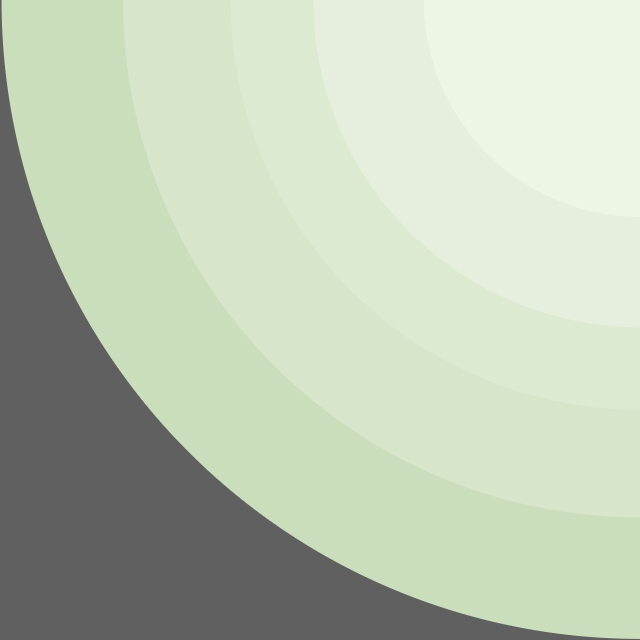
Reproduce this background procedurally as a Shadertoy shader.

```glsl
// Concentric pale green discs fanning out of the top right corner over flat grey.

const vec3 GREY       = vec3(0.376, 0.376, 0.376);
const vec3 SAGE       = vec3(0.796, 0.871, 0.733);
const vec3 SOFT_GREEN = vec3(0.843, 0.898, 0.792);
const vec3 PALE_GREEN = vec3(0.867, 0.918, 0.824);
const vec3 MIST       = vec3(0.902, 0.937, 0.867);
const vec3 CREAM      = vec3(0.929, 0.965, 0.898);

// Lays an antialiased disc over the base colour.
vec3 paintDisc(vec3 base, vec3 tint, float dist, float radius, float pixel) {
    float coverage = clamp(0.5 + (radius - dist) / pixel, 0.0, 1.0);
    return mix(base, tint, coverage);
}

void mainImage(out vec4 fragColor, in vec2 fragCoord) {
    vec2 uv = fragCoord / iResolution.xy;
    float pixel = 1.0 / min(iResolution.x, iResolution.y);
    vec2 center = vec2(1.0, 0.9993);
    float dist = length(uv - center);

    // Discs from the widest to the narrowest
    vec3 color = GREY;
    color = paintDisc(color, SAGE,       dist, 0.9976, pixel);
    color = paintDisc(color, SOFT_GREEN, dist, 0.8077, pixel);
    color = paintDisc(color, PALE_GREEN, dist, 0.6396, pixel);
    color = paintDisc(color, MIST,       dist, 0.5104, pixel);
    color = paintDisc(color, CREAM,      dist, 0.3379, pixel);

    fragColor = vec4(color, 1.0);
}
```
